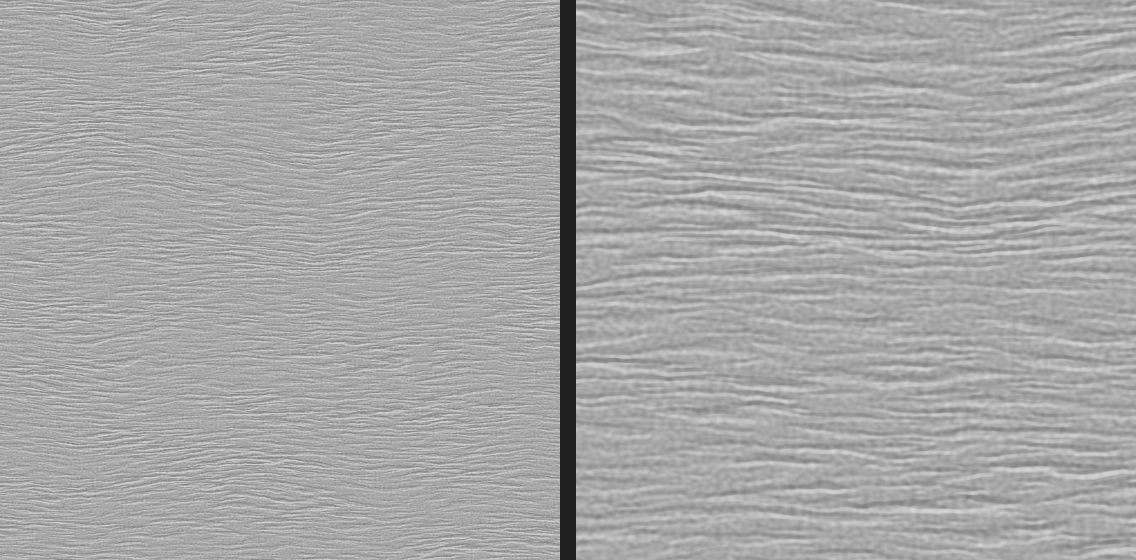
Left: the whole. Right: its middle third, enlarged.
Give the GLSL for this texture map, as a WebGL 2 fragment shader.

```glsl
#version 300 es
precision highp float;
// Grey embossed wood: fine, near-horizontal pores follow a gently warped grain.
// Stretched gradient noise is cut into grooves, then lit from above by
// comparing the surface at two nearby points; a fine tooth covers the rest.

uniform vec2 u_resolution;
out vec4 fragColor;

const vec3 BASE_GREY = vec3(0.657);
const vec2 LIGHT_STEP = vec2(-0.0004, 0.0011);
const float SHADOW_RANGE = 0.125;
const float HIGHLIGHT_RANGE = 0.155;
const float TOOTH_STRENGTH = 0.11;

// Random gradient in the square from -1 to 1
vec2 hashGradient(vec2 cell) {
    vec3 h = fract(cell.xyx * vec3(0.1031, 0.1030, 0.0973));
    h += dot(h, h.yzx + 33.33);
    return 2.0 * fract((h.xx + h.yz) * h.zy) - 1.0;
}

float gradientNoise(vec2 p) {
    vec2 cell = floor(p);
    vec2 f = p - cell;
    vec2 blend = f * f * f * (f * (f * 6.0 - 15.0) + 10.0);
    vec2 e = vec2(1.0, 0.0);
    float a = dot(hashGradient(cell), f);
    float b = dot(hashGradient(cell + e.xy), f - e.xy);
    float c = dot(hashGradient(cell + e.yx), f - e.yx);
    float d = dot(hashGradient(cell + e.xx), f - e.xx);
    return mix(mix(a, b, blend.x), mix(c, d, blend.x), blend.y);
}

// Bends the fibres: broad sweep, medium wave, small wobble, ragged edge
vec2 warpGrain(vec2 p) {
    float bend = 0.040 * gradientNoise(p * vec2(2.6, 4.3) + 17.0);
    bend += 0.009 * gradientNoise(p * vec2(8.0, 17.0) + 41.0);
    bend += 0.0022 * gradientNoise(p * vec2(40.0, 70.0) + 73.0);
    bend += 0.0011 * gradientNoise(p * vec2(110.0, 150.0) + 91.0);
    return vec2(p.x, p.y + bend);
}

// Depth of one layer of elongated pores
float pores(vec2 grain, vec2 frequency, float seed) {
    float n = gradientNoise(grain * frequency + seed);
    return smoothstep(-0.02, 0.26, n);
}

// Groove depth, stronger within long streaky patches
float grooveDepth(vec2 p) {
    vec2 grain = warpGrain(p);
    float patchNoise = gradientNoise(grain * vec2(3.5, 17.0) + 5.0);
    float strength = mix(0.65, 1.25, smoothstep(-0.25, 0.3, patchNoise));
    float coarse = pores(grain, vec2(15.0, 145.0), 101.0);
    float fine = pores(grain, vec2(30.0, 240.0), 211.0);
    return strength * (coarse + 0.6 * fine);
}

// Positive on walls facing the light, negative on shaded walls
float emboss(vec2 p, vec2 lightStep) {
    return grooveDepth(p + lightStep) - grooveDepth(p - lightStep);
}

// Small surface grain between the pores
float tooth(vec2 p) {
    return gradientNoise(p * vec2(250.0, 330.0) + 307.0);
}

void main() {
    vec2 p = gl_FragCoord.xy / u_resolution;
    float light = tanh(1.1 * emboss(p, LIGHT_STEP));
    float relief = light * (light > 0.0 ? HIGHLIGHT_RANGE : SHADOW_RANGE);
    float shade = relief + TOOTH_STRENGTH * tooth(p);
    fragColor = vec4(clamp(BASE_GREY + shade, 0.0, 1.0), 1.0);
}
```
